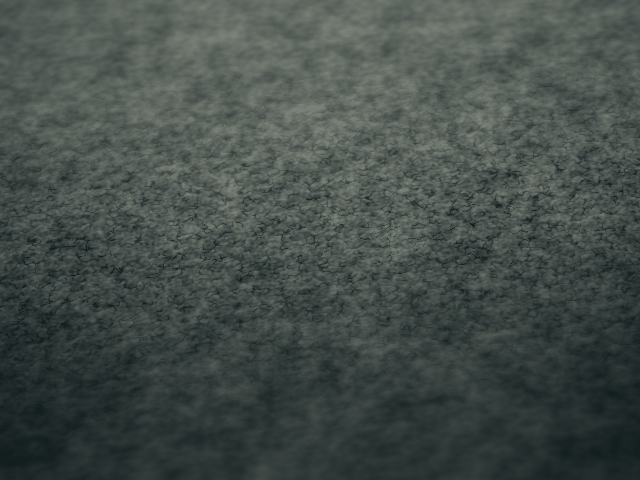
A WebGL 1 fragment shader for this texture:

```glsl
precision highp float;
// Dark grey-green crackled leather seen at a slant, sharp only along a tilted focus band.

uniform vec2 u_resolution;

vec2 hash2(vec2 p) {
  vec3 q = fract(vec3(p.xyx) * vec3(0.1031, 0.1030, 0.0973));
  q += dot(q, q.yzx + 33.33);
  return fract((q.xx + q.yz) * q.zy);
}

vec2 gradientAt(vec2 cell) {
  float angle = 6.2832 * hash2(cell).x;
  return vec2(cos(angle), sin(angle));
}

float gradientNoise(vec2 p) {
  vec2 i = floor(p), f = fract(p);
  vec2 u = f * f * f * (f * (f * 6.0 - 15.0) + 10.0);
  vec2 e = vec2(1.0, 0.0);
  float low = mix(dot(gradientAt(i), f), dot(gradientAt(i + e), f - e), u.x);
  float high = mix(dot(gradientAt(i + e.yx), f - e.yx),
                   dot(gradientAt(i + 1.0), f - 1.0), u.x);
  return mix(low, high, u.y);
}

// Flake pattern: x is the gap to the nearest border, y the height inside the flake
vec2 flakes(vec2 p) {
  vec2 cell = floor(p);
  float nearest = 8.0, second = 8.0, height = 0.0;
  for (int y = -1; y <= 1; y++) {
    for (int x = -1; x <= 1; x++) {
      vec2 id = cell + vec2(float(x), float(y));
      vec2 offset = id + hash2(id + 40.0) - p;
      float d = length(offset);
      if (d < nearest) {
        second = nearest;
        nearest = d;
        height = -offset.y;
      } else {
        second = min(second, d);
      }
    }
  }
  return vec2(second - nearest, height);
}

// How much of a detail of this frequency survives the lens blur
float sharpness(float frequency, float blur) {
  return exp(-4.0 * pow(frequency * blur, 2.0));
}

void main() {
  vec2 p = gl_FragCoord.xy / u_resolution.y;
  float side = p.x - 0.5 * u_resolution.x / u_resolution.y;

  // Lens blur grows away from the tilted focus line
  float blur = 0.02 * abs(p.y - 0.5 - 0.09 * side);

  // Slanted surface, foreshortened towards the top
  vec2 surface = vec2(side * (0.88 + 0.24 * p.y),
                      1.35 * p.y + 0.25 * p.y * p.y - 0.16 * side) + 3.0;

  // Broad light from above, falling off to the sides
  float light = mix(0.14, 0.92, smoothstep(0.0, 0.8, p.y)) - 0.75 * side * side;

  // Mottling from broad patches to fine grain
  float texture = 0.0;
  float frequency = 5.0, strength = 0.2;
  for (int i = 0; i < 5; i++) {
    texture += strength * sharpness(frequency, blur)
             * gradientNoise(surface * frequency + float(i) * 17.3);
    frequency *= 2.15;
    strength += 0.07;
  }

  // Wavy broken cracks and the shading of the flakes between them
  vec2 warp = vec2(gradientNoise(surface * 60.0), gradientNoise(surface * 60.0 + 31.7));
  vec2 flake = flakes(surface * 50.0 + 0.7 * warp);
  float crack = 1.0 - smoothstep(0.0, 0.24 + 50.0 * blur, flake.x);
  float broken = smoothstep(-0.25, 0.3, gradientNoise(surface * 36.0 + 8.1));
  texture -= 0.55 * crack * broken * sharpness(105.0, blur);
  texture += 0.2 * flake.y * sharpness(75.0, blur);

  // Contrast follows the light
  float tone = light + 0.04 + texture * (0.6 + 0.55 * light);
  vec3 shadow = vec3(0.13, 0.17, 0.17);
  vec3 highlight = vec3(0.41, 0.44, 0.41);
  gl_FragColor = vec4(mix(shadow, highlight, clamp(tone, -0.2, 1.25)), 1.0);
}
```
